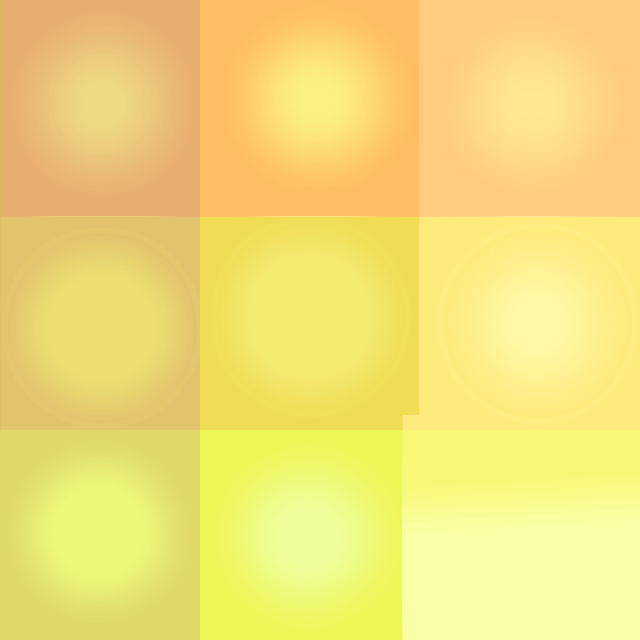
A three.js fragment shader for this background:

```glsl
// Three by three patchwork of warm flat panels, each lit by a soft round glow.
// Column and row weights choose each panel's ground, light and glow shape;
// the glows fall off in faint terraces, and the last panel holds a level haze.

varying vec2 vUv;

const float SOFT = 0.0009;

vec2 hashGradient(vec2 p) {
  float a = 6.28318 * fract(sin(dot(p, vec2(127.1, 311.7))) * 43758.5);
  return vec2(cos(a), sin(a));
}

float gradientNoise(vec2 p) {
  vec2 i = floor(p);
  vec2 f = fract(p);
  vec2 u = f * f * (3.0 - 2.0 * f);
  float a = dot(hashGradient(i), f);
  float b = dot(hashGradient(i + vec2(1.0, 0.0)), f - vec2(1.0, 0.0));
  float c = dot(hashGradient(i + vec2(0.0, 1.0)), f - vec2(0.0, 1.0));
  float d = dot(hashGradient(i + 1.0), f - 1.0);
  return mix(mix(a, b, u.x), mix(c, d, u.x), u.y);
}

float edge(float at, float x, float soft) {
  return smoothstep(at - soft, at + soft, x);
}

// Weights of the three bands divided at two positions
vec3 bandWeights(float x, float first, float second, float soft) {
  float a = edge(first, x, soft);
  float b = edge(second, x, soft);
  return vec3(1.0 - a, a - b, b);
}

vec3 blend(vec3 a, vec3 b, vec3 c, vec3 w) {
  return a * w.x + b * w.y + c * w.z;
}

vec4 blend(vec4 a, vec4 b, vec4 c, vec3 w) {
  return a * w.x + b * w.y + c * w.z;
}

// Soft steps mixed into a smooth ramp
float terrace(float x, float steps, float amount) {
  float s = x * steps;
  float stepped = (floor(s) + smoothstep(0.35, 0.65, fract(s))) / steps;
  return mix(x, stepped, amount);
}

// shape: centre x, centre y, inner radius, outer radius
float roundGlow(vec2 p, vec4 shape, float wobble) {
  float d = length(p - shape.xy) + wobble;
  return terrace(1.0 - smoothstep(shape.z, shape.w, d), 9.0, 0.45);
}

float levelHaze(vec2 p, float bottom, float top) {
  float y = p.y - 0.06 * (p.x - 0.8);
  return terrace(1.0 - smoothstep(bottom, top, y), 6.0, 0.5);
}

void main() {
  vec2 p = vUv;

  // The right seam steps inward near the bottom row
  float rightSeam = mix(0.629, 0.655, edge(0.3515, p.y, SOFT));
  vec3 cols = bandWeights(p.x, 0.3125, rightSeam, SOFT);
  vec3 rows = bandWeights(p.y, 0.328, 0.6615, SOFT);

  // Panel grounds, bottom row first
  vec3 ground = blend(
    blend(vec3(0.88, 0.86, 0.41), vec3(0.935, 0.965, 0.345), vec3(0.973, 0.973, 0.463), cols),
    blend(vec3(0.89, 0.77, 0.43), vec3(0.945, 0.865, 0.333), vec3(1.0, 0.918, 0.49), cols),
    blend(vec3(0.91, 0.69, 0.44), vec3(1.0, 0.745, 0.385), vec3(1.0, 0.80, 0.50), cols),
    rows);

  // Light at the heart of each panel
  vec3 light = blend(
    blend(vec3(0.925, 0.973, 0.475), vec3(0.933, 0.996, 0.61), vec3(0.98, 1.0, 0.65), cols),
    blend(vec3(0.925, 0.87, 0.44), vec3(0.953, 0.918, 0.44), vec3(1.0, 0.973, 0.647), cols),
    blend(vec3(0.937, 0.85, 0.515), vec3(0.988, 0.941, 0.51), vec3(1.0, 0.90, 0.57), cols),
    rows);

  // Glow shapes
  vec4 shape = blend(
    blend(vec4(0.154, 0.169, 0.06, 0.15), vec4(0.482, 0.16, 0.03, 0.16), vec4(0.82, 0.1, 0.1, 0.2), cols),
    blend(vec4(0.16, 0.488, 0.075, 0.158), vec4(0.485, 0.505, 0.085, 0.162), vec4(0.84, 0.495, 0.02, 0.16), cols),
    blend(vec4(0.16, 0.837, 0.02, 0.156), vec4(0.497, 0.844, 0.02, 0.158), vec4(0.831, 0.835, 0.02, 0.158), cols),
    rows);

  float wobble = 0.006 * gradientNoise(p * 9.0);
  float glow = roundGlow(p, shape, wobble);
  glow = mix(glow, levelHaze(p, 0.16, 0.265), cols.z * rows.x);

  // Faint halo round the middle row's glows
  float halo = abs(length(p - shape.xy) + 0.5 * wobble - 0.153);
  glow += 0.12 * rows.y * (1.0 - smoothstep(0.003, 0.006, halo));

  vec3 color = mix(ground, light, clamp(glow, 0.0, 1.0));

  // Thin worn line down the left side, above the bottom row
  float worn = (1.0 - edge(0.0015, p.x, SOFT)) * (1.0 - rows.x);
  color = mix(color, vec3(0.85, 0.74, 0.38), 0.5 * worn);

  gl_FragColor = vec4(color, 1.0);
}
```
